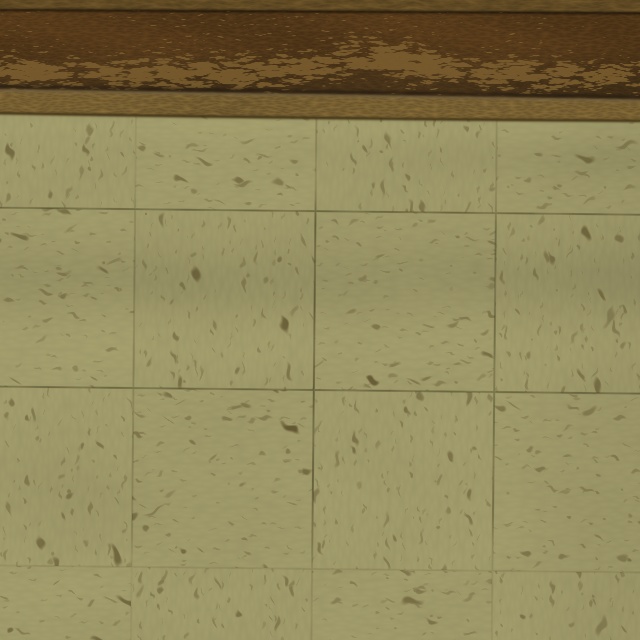
Write a Shadertoy shader that draws this texture.

```glsl
// Speckled olive floor tiles meeting a worn brown wooden baseboard.

vec2 hash2(vec2 p) {
    vec2 q = vec2(dot(p, vec2(127.1, 311.7)), dot(p, vec2(269.5, 183.3)));
    return fract(sin(q) * 43758.5);
}

float bell(float x, float centre, float width) {
    float d = (x - centre) / width;
    return exp(-d * d);
}

// Distance to the nearest scattered point.
float cellular(vec2 p) {
    vec2 cell = floor(p);
    float nearest = 2.0;
    for (int j = -1; j <= 1; j++)
    for (int i = -1; i <= 1; i++) {
        vec2 id = cell + vec2(i, j);
        nearest = min(nearest, length(p - id - hash2(id)));
    }
    return nearest;
}

// Elongated chips lying mostly along the x axis of p.
float flecks(vec2 p, float amount) {
    p += 0.05 * sin(p.yx * 9.0 + 2.0 * sin(p * 5.0));
    vec2 cell = floor(p);
    float mask = 0.0;
    for (int j = -1; j <= 1; j++)
    for (int i = -1; i <= 1; i++) {
        vec2 id = cell + vec2(i, j);
        vec2 kind = hash2(id + 31.7), shape = hash2(id + 73.1);
        vec2 d = p - id - hash2(id);
        float angle = (shape.x - 0.5) * 1.1;
        d = mat2(cos(angle), -sin(angle), sin(angle), cos(angle)) * d;
        d /= vec2(mix(0.14, 0.42, shape.y), mix(0.05, 0.14, kind.y));
        float chip = 1.0 - smoothstep(0.4, 1.1, length(d));
        mask = max(mask, chip * step(kind.x, amount) * mix(0.3, 1.0, shape.x * kind.y + 0.2));
    }
    return mask;
}

vec3 floorColour(vec2 p, float px) {
    // Slightly skewed tile grid, measured down from the top
    vec2 grid = vec2((p.x + 0.0095 * p.y - 0.2142) / 0.2819,
                     (p.y - 0.011 * p.x - 0.3245) / 0.2795);
    vec2 tile = floor(grid);
    bool sideways = mod(tile.x + tile.y, 2.0) > 0.5;
    vec2 grain = (sideways ? p : p.yx) + tile * 3.7;

    // Broad light bands and fine mottling
    float shade = 1.0 - 0.06 * bell(p.y, 0.435, 0.055) + 0.02 * bell(p.y, 0.54, 0.05)
        - 0.035 * bell(p.y, 0.25, 0.03) * smoothstep(0.3, 0.9, p.x)
        - 0.03 * bell(p.y, 0.78, 0.1) * bell(p.x, 0.1, 0.15)
        + 0.025 * bell(p.y, 0.92, 0.05) * bell(p.x, 0.1, 0.2)
        + 0.02 * bell(p.y, 0.2, 0.02) - 0.04 * smoothstep(0.75, 1.0, p.x);
    shade += 0.04 * (0.45 - cellular(grain * vec2(45.0, 130.0)));
    shade += 0.008 * sin(p.x * 17.0 + 2.0 * sin(p.y * 21.0)) * sin(p.y * 13.0 + p.x * 8.0);
    shade += 0.012 * (hash2(tile).x - 0.5);
    vec3 colour = vec3(0.622, 0.6, 0.413) * shade;

    // Three sizes of chips
    float chips = 0.4 * flecks(grain / 0.02, 0.5);
    chips = max(chips, 0.6 * flecks(grain / 0.034 + 17.0, 0.4));
    chips = max(chips, 0.85 * flecks(grain / 0.05 + 41.0, 0.22));
    colour = mix(colour, vec3(0.34, 0.29, 0.15), chips * 0.85);

    // Seams with uneven darkness
    vec2 gap = abs(grid - round(grid)) * 0.28;
    vec2 seam = 1.0 - smoothstep(vec2(0.0003), vec2(0.0011 + px), gap);
    float upright = (0.25 + 0.45 * bell(p.x, 0.58, 0.25))
        * mix(0.4, 1.0, smoothstep(0.28, 0.36, p.y)) * (1.0 - 0.7 * smoothstep(0.8, 0.9, p.y));
    float level = 0.16 + 0.4 * (1.0 - smoothstep(0.65, 0.85, p.y));
    float dark = max(seam.x * upright, seam.y * level) * (0.85 + 0.15 * sin(p.x * 60.0 + p.y * 47.0));
    return mix(colour, vec3(0.27, 0.25, 0.13), dark);
}

vec3 woodColour(vec2 p, float px) {
    float ridge = 0.0145 + 0.005 * p.x;
    float groove = 0.135 + 0.016 * p.x;
    vec2 warped = p + vec2(0.0, 0.002 * sin(p.x * 43.0 + 3.0 * sin(p.x * 19.0)));
    float coarse = cellular(warped * vec2(26.0, 125.0));
    float fine = cellular(warped * vec2(75.0, 290.0) + 9.0);
    float rough = 0.6 * coarse + 0.4 * fine;

    // Dark varnish with ochre wear in its lower half
    vec3 colour = mix(vec3(0.32, 0.215, 0.095), vec3(0.26, 0.185, 0.09), smoothstep(0.06, 0.14, p.y));
    colour *= 0.9 + 0.25 * fine + 0.06 * sin(p.x * 11.0 + sin(p.y * 60.0));
    float wear = 0.13 + 0.42 * bell(p.y, 0.113 + 0.006 * p.x - 0.02 * bell(p.x, 0.6, 0.13), 0.024)
        + 0.2 * bell(p.x, 0.58 + 1.2 * (p.y - 0.07), 0.06) * bell(p.y, 0.07, 0.035);
    wear += 0.05 * sin(p.x * 23.0 + 2.0 * sin(p.x * 9.0));
    colour = mix(colour, vec3(0.49, 0.375, 0.185), 0.85 * smoothstep(-0.08, 0.08, wear - rough));

    // Upper ledge and its shadow
    vec3 ledge = vec3(0.39, 0.3, 0.145) * (0.8 + 0.4 * rough);
    colour = mix(ledge, colour, smoothstep(-px, px, p.y - ridge));
    colour *= 1.0 - 0.45 * bell(p.y, ridge + 0.001, 0.003);

    // Pale lower strip, dusty lip and dark groove
    vec3 strip = vec3(0.47, 0.375, 0.195) * (0.88 + 0.25 * fine);
    strip *= 1.0 - 0.12 * bell(p.x, 0.35, 0.12) * coarse;
    colour = mix(colour, strip, smoothstep(-0.002, 0.004, p.y - groove - 0.004));
    colour = mix(colour, vec3(0.44, 0.38, 0.26), 0.6 * bell(p.y, groove + 0.006, 0.003));
    return mix(colour, vec3(0.16, 0.12, 0.07), 0.8 * bell(p.y, groove, 0.0035) * (0.6 + 0.6 * coarse));
}

void mainImage(out vec4 fragColor, in vec2 fragCoord) {
    float px = 1.0 / iResolution.y;
    vec2 p = fragCoord * px;
    p.y = 1.0 - p.y;
    float edge = 0.177 + 0.018 * p.x - 0.006 * p.x * p.x;
    vec3 colour = mix(woodColour(p, px), floorColour(p, px), smoothstep(-px, px, p.y - edge));
    colour = mix(colour, vec3(0.23, 0.18, 0.07), 0.75 * bell(p.y, edge, 0.0028));
    fragColor = vec4(colour, 1.0);
}
```
